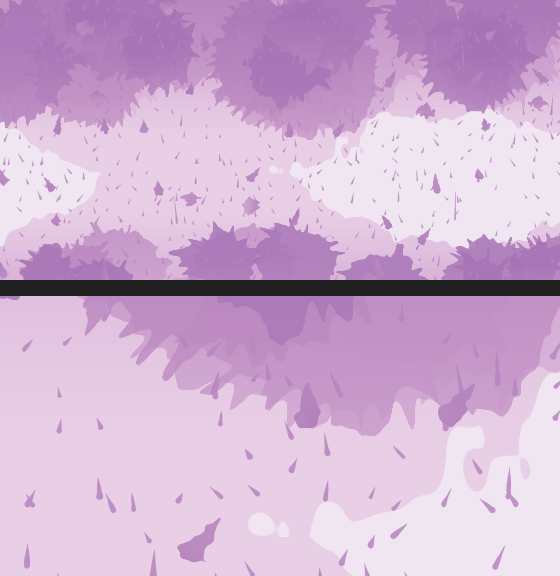
Top, the full canvas; bottom, a detail of the centre.
A WebGL 1 fragment shader for this background:

```glsl
precision highp float;
// Layered violet ink splatters with ragged rims, flecks and drips on pale paper.
uniform vec2 u_resolution;

#define PAPER vec3(0.94, 0.90, 0.95)
#define PALE vec3(0.91, 0.81, 0.90)
#define ROSE vec3(0.84, 0.69, 0.84)
#define ORCHID vec3(0.74, 0.54, 0.755)
#define VIOLET vec3(0.65, 0.45, 0.71)
#define BLOTS 36
#define BLOT_LARGE 0.28
#define BLOT_SMALL 0.09
#define COLUMN_GAP 0.7
#define HORIZON 0.38
#define SPIKE 0.06
#define OPACITY 0.82

float hash(vec2 p) {
  vec3 q = fract(vec3(p.xyx) * 0.1031);
  q += dot(q, q.yzx + 33.33);
  return fract((q.x + q.y) * q.z);
}

float noise(vec2 p) {
  vec2 i = floor(p), f = fract(p);
  f = f * f * (3.0 - 2.0 * f);
  return mix(mix(hash(i), hash(i + vec2(1.0, 0.0)), f.x),
             mix(hash(i + vec2(0.0, 1.0)), hash(i + 1.0), f.x), f.y);
}

// Ink colour from thin (0) to saturated (1).
vec3 ink(float tone) {
  vec3 steps = clamp(tone * 3.0 - vec3(0.0, 1.0, 2.0), 0.0, 1.0);
  return mix(mix(mix(PALE, ROSE, steps.x), ORCHID, steps.y), VIOLET, steps.z);
}

float coverage(float dist) {
  float pixel = 1.0 / u_resolution.y;
  return 1.0 - smoothstep(-0.7 * pixel, 0.7 * pixel, dist);
}

// Approximate distance to a lobed blot with a fringe of spikes.
float blotDistance(vec2 p, float radius, float seed) {
  float r = length(p);
  vec2 dir = p / max(r, 0.0001);
  vec2 shift = vec2(seed * 7.3, seed * 3.1) + 40.0;
  float lobes = 0.7 * noise(dir * 2.2 + shift) + 0.3 * noise(dir * 5.0 + shift);
  float spikes = pow(noise(dir * 75.0 * radius + r * 14.0 + shift), 3.0);
  return r - radius * (0.75 + 0.45 * lobes) - SPIKE * spikes;
}

// One tapered, slightly ragged fleck per cell; size is (half length, width) in cells.
float flecks(vec2 p, float cell, vec2 size, float spread, float chance, float seed) {
  vec2 id = floor(p / cell) + seed;
  vec2 jitter = vec2(hash(id + 11.0), hash(id + 23.0)) - 0.5;
  vec2 q = fract(p / cell) - 0.5 - 0.45 * jitter;
  float angle = spread * (hash(id + 37.0) * 2.0 - 1.0);
  float c = cos(angle), s = sin(angle);
  q = vec2(c * q.x - s * q.y, s * q.x + c * q.y);
  float halfLen = size.x * (0.4 + 0.6 * hash(id + 51.0));
  float along = clamp(q.y, -halfLen, halfLen);
  float width = size.y * (0.65 - 0.5 * along / halfLen);
  width *= 0.6 + 0.8 * noise(p * 110.0 + seed);
  float dist = (length(q - vec2(0.0, along)) - width) * cell;
  return coverage(dist) * step(hash(id + 67.0), chance);
}

void main() {
  vec2 p = gl_FragCoord.xy / u_resolution.y;
  float away = abs(p.y - HORIZON);

  // Pale wash leaving torn strips of bare paper along the horizon
  float bare = -0.05 + 0.24 * smoothstep(0.15, 0.75, abs(p.x - 0.7));
  bare += 0.14 * (noise(p * 7.0) - 0.5) + 0.06 * (noise(p * vec2(34.0, 20.0)) - 0.5);
  vec3 color = mix(PAPER, ink(0.5 * smoothstep(0.08, 0.6, away)), coverage(bare - away));

  // Blots, large and thin first, small and saturated last
  for (int i = 0; i < BLOTS; i++) {
    float n = float(i);
    float t = n / float(BLOTS - 1);
    float low = step(1.5, mod(n, 3.0));
    float x = fract(n * 0.618034 + 0.17) * 2.2 - 0.1;
    x -= 0.085 * sin((x - 0.5 * COLUMN_GAP) * 6.28319 / COLUMN_GAP);
    float middle = exp(-9.0 * (x - 1.05) * (x - 1.05));
    float reach = hash(vec2(n, 3.0)) * mix(0.6, 1.0, t);
    float y = mix(1.0 - reach * (0.33 + 0.1 * middle),
                  -0.06 + reach * (0.1 + 0.1 * middle), low);
    float radius = mix(BLOT_LARGE, BLOT_SMALL, t) * mix(1.0, 0.75, low);
    vec2 local = p - vec2(x, y);
    float tone = 0.36 + 0.85 * min(t * 1.4, 0.75) + 0.15 * (hash(vec2(n, 9.0)) - 0.5);
    tone += 0.16 * clamp(local.y / radius, -1.0, 1.0);
    float mask = coverage(blotDistance(local, radius, n));
    color = mix(color, ink(tone), OPACITY * mask);
  }

  // Fine spray, ragged shards and thin drips
  float spray = max(flecks(p, 0.045, vec2(0.25, 0.06), 0.9, 0.35, 5.0),
                    flecks(p + 0.021, 0.07, vec2(0.27, 0.045), 0.7, 0.35, 90.0));
  float shards = flecks(p + 0.06, 0.17, vec2(0.16, 0.075), 0.8, 0.32, 140.0);
  float drips = flecks(p + 0.1, 0.27, vec2(0.26, 0.011), 0.12, 0.45, 210.0);
  color = mix(color, ink(0.75), 0.85 * max(spray, drips));
  color = mix(color, ink(0.65 + 0.3 * noise(p * 12.0)), 0.9 * shards);

  // Round drops with a drawn-out tip
  float drops = flecks(p + 0.15, 0.31, vec2(0.045, 0.085), 0.25, 0.4, 300.0);
  color = mix(color, ink(0.5 + 0.4 * noise(p * 25.0)), 0.9 * drops);

  gl_FragColor = vec4(color, 1.0);
}
```
